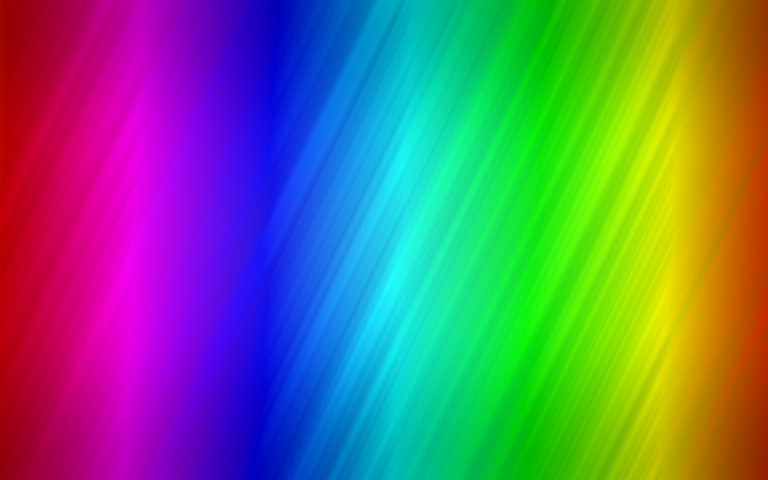
Give the GLSL for this background, as a Shadertoy shader.

```glsl
// Draws a horizontal rainbow with slanted brushed streaks and softly darkened borders.

const float HUE_SPAN = 0.955;    // part of the colour wheel crossed from left to right
const float HUE_SLANT = 0.026;   // sideways drift of the hues from bottom to top
const float STREAK_SLOPE = 0.47; // sideways run of a streak per unit of height

float hash(float n) {
    return fract(sin(n * 127.1) * 437.585);
}

vec3 hueColor(float hue) {
    vec3 wheel = abs(fract(hue + vec3(0.0, 2.0, 1.0) / 3.0) * 6.0 - 3.0);
    return clamp(wheel - 1.0, 0.0, 1.0);
}

// One-dimensional cellular noise: distance to the nearest scattered point.
float cellular(float x, float seed) {
    float cell = floor(x);
    float nearest = 1.0;
    for (int i = -1; i <= 1; i++) {
        float id = cell + float(i);
        nearest = min(nearest, abs(x - id - hash(id + seed)));
    }
    return nearest;
}

// Layered streaks, centred near zero.
float streaks(float across) {
    float sum = 0.0;
    float frequency = 13.0;
    float weight = 0.5;
    for (int i = 0; i < 3; i++) {
        sum += weight * (cellular(across * frequency, 19.0 * float(i)) - 0.28);
        frequency *= 2.1;
        weight *= 0.8;
    }
    return sum;
}

// Brightness that drops towards the four borders.
float borderShade(vec2 centered) {
    vec2 edge = abs(centered);
    float sides = 1.0 - 0.21 * smoothstep(0.65, 1.0, edge.x);
    float ends = 1.0 - 0.21 * smoothstep(0.3, 1.0, edge.y);
    return sides * ends;
}

void mainImage(out vec4 fragColor, in vec2 fragCoord) {
    vec2 uv = fragCoord / iResolution.xy;
    vec2 centered = uv * 2.0 - 1.0;
    vec2 point = fragCoord / iResolution.y;

    // Slanted streaks, bent a little by a slow wave
    float across = point.x - STREAK_SLOPE * point.y;
    across += 0.006 * sin(point.y * 3.0 + point.x * 2.0);
    float streak = streaks(across) * mix(0.7, 1.3, uv.x);

    // Rainbow
    float along = uv.x - HUE_SLANT * (uv.y - 0.5);
    vec3 color = hueColor(1.0 - HUE_SPAN * along - 0.025 * streak);

    // Pale glow in the middle
    float glow = 1.0 - smoothstep(0.0, 0.75, length(centered * vec2(1.0, 0.8)));
    color = mix(color, vec3(1.0), 0.15 * glow);

    // Streak relief and border shade
    color *= 0.92 * borderShade(centered) * (1.0 + 0.17 * streak);
    fragColor = vec4(clamp(color, 0.0, 1.0), 1.0);
}
```
